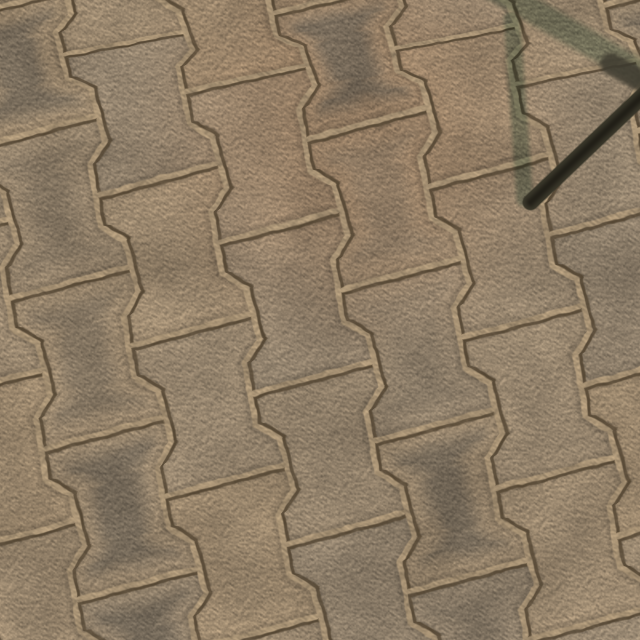
A Shadertoy shader for this pattern:

```glsl
float hash(vec2 p) {
    vec3 q = fract(vec3(p.xyx) * 0.1031);
    q += dot(q, q.yzx + 33.33);
    return fract((q.x + q.y) * q.z);
}

float noise(vec2 p) {
    vec2 i = floor(p), f = fract(p);
    f = f * f * (3.0 - 2.0 * f);
    return mix(mix(hash(i), hash(i + vec2(1, 0)), f.x),
               mix(hash(i + vec2(0, 1)), hash(i + vec2(1, 1)), f.x), f.y);
}

float fbm(vec2 p) {
    float sum = 0.0, amp = 0.5;
    for (int i = 0; i < 4; i++) {
        sum += amp * noise(p);
        p = mat2(1.6, 1.2, -1.2, 1.6) * p + 7.3;
        amp *= 0.5;
    }
    return sum;
}

// Sideways swing of a column boundary: wide at v = 0, narrow at v = 0.5
float zigzag(float v) {
    float w = abs(fract(v + 0.5) - 0.5);
    return 0.055 - 0.185 * clamp((w - 0.17) / 0.13, 0.0, 1.0) + 0.012 * sin(6.2832 * v);
}

float band(float d, float halfWidth, float soft) {
    return 1.0 - smoothstep(halfWidth - soft, halfWidth + soft, abs(d));
}

float capsule(vec2 p, vec2 a, vec2 b) {
    vec2 pa = p - a, ba = b - a;
    return length(pa - ba * clamp(dot(pa, ba) / dot(ba, ba), 0.0, 1.0));
}

void mainImage(out vec4 fragColor, in vec2 fragCoord) {
    vec2 p = fragCoord / iResolution.xy;
    p.y = 1.0 - p.y;
    float soft = 0.0010 + 0.5 / iResolution.y;

    // Slanted lattice, foreshortened at the top: x counts columns, y counts pavers
    vec2 wobble = vec2(noise(p * 45.0), noise(p * 45.0 + 50.0)) - 0.5;
    wobble += 0.6 * vec2(noise(p * 120.0), noise(p * 120.0 + 90.0)) - 0.3;
    vec2 ground = p + 0.0025 * wobble;
    ground.y -= 0.04 * (1.0 - smoothstep(0.0, 0.15, p.y));
    vec2 cell = inverse(mat2(0.1634, -0.0436, 0.0525, 0.2357)) * (ground - vec2(0.4414, 0.3525));

    // Signed distances to the nearest side joint and end joint
    float left = floor(cell.x);
    float along = cell.y - 0.5 * left;
    float slope = 0.7 * (zigzag(along + 0.01) - zigzag(along - 0.01)) / 0.02;
    float side = cell.x - left - 0.5 - zigzag(along);
    float column = left + step(0.0, side);
    side *= 0.169 / sqrt(1.0 + slope * slope);
    float row = cell.y - 0.5 * column;
    float end = (fract(row + 0.5) - 0.5) * 0.2413;
    float edge = min(abs(side), abs(end));

    // Paver tint: every third column greyer, its pavers worn darkest in the middle
    vec2 id = vec2(column, floor(row)) + 40.0;
    float tone = hash(id);
    float wear = 0.45 * hash(id + 17.0) + 0.55 * step(abs(mod(column, 3.0) - 1.0), 0.5);
    float cloud = fbm(p * 12.0);
    float warmth = 1.0 - smoothstep(0.08, 0.42, length(p - vec2(0.56, 0.2)));
    vec3 color = mix(vec3(0.615, 0.535, 0.43), vec3(0.565, 0.505, 0.425), tone);
    color = mix(color, vec3(0.61, 0.50, 0.39), 0.7 * warmth);
    float middle = smoothstep(0.010, 0.052, edge + 0.035 * (cloud - 0.5));
    color = mix(color, vec3(0.40, 0.365, 0.315), middle * (0.08 + 0.72 * smoothstep(0.4, 1.0, wear)));
    color *= 0.83 + 0.34 * cloud;

    // Rough surface lit from the upper left
    vec2 grain = mat2(0.8, -0.6, 0.6, 0.8) * p * 300.0;
    grain.x *= 0.7;
    float relief = noise(grain) - noise(grain + vec2(0.6, 0.7));
    color *= 1.0 + 0.20 * relief + 0.14 * (noise(p * 400.0) - 0.5);
    color *= 1.0 - 0.12 * band(edge, 0.011, 0.005);

    // Sandy joints with a shaded lower right edge
    float crumble = noise(p * 70.0);
    float shade = max(band(side - 0.0065, 0.0031, soft), band(end - 0.0062, 0.0031, soft));
    color = mix(color, vec3(0.33, 0.275, 0.20), shade * (0.68 + 0.32 * crumble));
    float sand = band(edge, 0.0043 + 0.0012 * (crumble - 0.5), soft);
    vec3 sandColor = vec3(0.67, 0.585, 0.465) * (0.88 + 0.18 * crumble + 0.15 * relief);
    color = mix(color, sandColor, sand * 0.95);

    // Slim metal leg and its soft shadows
    float shadow = band(capsule(p, vec2(0.82, 0.31), vec2(0.80, 0.03)), 0.013, 0.006);
    shadow = max(shadow, band(capsule(p, vec2(0.77, -0.02), vec2(1.02, 0.125)), 0.020, 0.008));
    color = mix(color, color * vec3(0.72, 0.80, 0.78), shadow);
    float foot = capsule(p, vec2(0.955, 0.10), vec2(1.0, 0.125));
    color = mix(color, vec3(0.25, 0.235, 0.19), 0.85 * band(foot, 0.017, 0.006));
    float leg = capsule(p, vec2(1.03, 0.125), vec2(0.829, 0.316));
    vec3 metal = mix(vec3(0.13, 0.12, 0.09), vec3(0.22, 0.21, 0.16), smoothstep(0.0, 0.012, leg));
    color = mix(color, metal, band(leg, 0.0125, soft));

    fragColor = vec4(color, 1.0);
}
```
